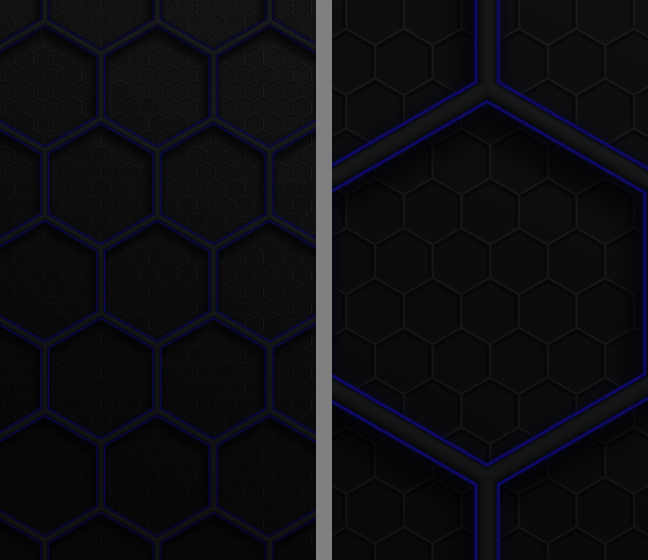
Left, the full canvas; right, a detail of the centre.
Write a WebGL 1 fragment shader that draws this pattern.

```glsl
precision highp float;
// Dark hexagonal frame with blue glowing rims over a fine embossed honeycomb.

uniform vec2 u_resolution;

// Lengths are fractions of the canvas width.
const float FRAME_PITCH = 0.3558;
const vec2  FRAME_SHIFT = vec2(-0.003, -0.0035);
const float FRAME_HALF = 0.0092;
const float RIM_OFFSET = 0.0118;
const float RIM_HALF = 0.0017;
const float MESH_PITCH = 0.0607;
const vec2  MESH_SHIFT = vec2(0.0, -0.033);
const float MESH_HALF = 0.0012;
const vec2  SHADOW_SHIFT = vec2(0.009, 0.020);
const float SHADOW_REACH = 0.042;

const vec3 FLOOR_LOW = vec3(0.026, 0.026, 0.027);
const vec3 FLOOR_HIGH = vec3(0.076, 0.077, 0.078);
const vec3 MESH_LIGHT = vec3(0.060, 0.062, 0.062);
const vec3 FRAME_DARK = vec3(0.030, 0.031, 0.034);
const vec3 FRAME_LIGHT = vec3(0.125, 0.130, 0.135);
const vec3 RIM_BLUE = vec3(0.050, 0.040, 0.390);
const vec3 GLOW_BLUE = vec3(0.008, 0.008, 0.075);
const vec2 LIGHT_DIR = vec2(0.45, 0.89);

// Offset from the centre of the nearest pointy-topped hexagon.
vec2 hexLocal(vec2 p, float pitch) {
  vec2 cell = pitch * vec2(1.0, 1.7320508);
  vec2 a = (fract(p / cell + 0.5) - 0.5) * cell;
  vec2 b = (fract(p / cell) - 0.5) * cell;
  return dot(a, a) < dot(b, b) ? a : b;
}

// xy: outward normal of the nearest wall, z: distance to that wall.
vec3 hexWall(vec2 p, float pitch) {
  vec2 q = hexLocal(p, pitch);
  vec2 side = vec2(q.x < 0.0 ? -1.0 : 1.0, q.y < 0.0 ? -1.0 : 1.0);
  vec2 upright = vec2(side.x, 0.0);
  vec2 slanted = side * vec2(0.5, 0.8660254);
  vec2 normal = dot(q, upright) > dot(q, slanted) ? upright : slanted;
  return vec3(normal, 0.5 * pitch - dot(q, normal));
}

// Antialiased coverage of a band of given half width.
float band(float d, float halfWidth, float blur) {
  return 1.0 - smoothstep(halfWidth - blur, halfWidth + blur, abs(d));
}

void main() {
  float pixel = 1.0 / u_resolution.x;
  vec2 uv = gl_FragCoord.xy / u_resolution;
  vec2 p = (gl_FragCoord.xy - 0.5 * u_resolution) * pixel;
  vec2 framePos = p - FRAME_SHIFT;
  vec3 frame = hexWall(framePos, FRAME_PITCH);
  vec3 mesh = hexWall(p - MESH_SHIFT, MESH_PITCH);

  // Broad light falling from the upper right.
  float light = smoothstep(0.1, 1.15, 0.85 * uv.y + 0.25 * uv.x);
  vec3 color = mix(FLOOR_LOW, FLOOR_HIGH, light);

  // Fine mesh: a lit ridge with a dark groove on its shaded side.
  float facing = dot(-mesh.xy, LIGHT_DIR);
  float groove = band(mesh.z - 2.2 * MESH_HALF, 1.6 * MESH_HALF, pixel);
  color *= 1.0 - 0.45 * groove * smoothstep(0.3, -0.6, facing);
  float ridge = band(mesh.z, MESH_HALF, 0.7 * pixel);
  color += MESH_LIGHT * ridge * mix(0.6, 1.0, light) * (0.8 + 0.25 * facing);

  // Shadow cast by the frame, plus darkening close to every wall.
  float caster = hexWall(framePos + SHADOW_SHIFT, FRAME_PITCH).z;
  float shadow = 1.0 - smoothstep(0.3 * FRAME_HALF, SHADOW_REACH, caster);
  float contact = 1.0 - smoothstep(FRAME_HALF, 0.027, frame.z);
  color *= (1.0 - 0.6 * shadow) * (1.0 - 0.4 * contact);

  // Blue rim and its faint spill, dimmer toward the ends of the canvas.
  float rimPower = 1.0 - 0.35 * smoothstep(0.2, 0.55, abs(uv.y - 0.5));
  float rim = band(frame.z - RIM_OFFSET, RIM_HALF, max(pixel, 0.0012));
  float spill = exp(-max(frame.z - RIM_OFFSET, 0.0) / 0.006);
  color += GLOW_BLUE * spill * rimPower;
  color = mix(color, RIM_BLUE * rimPower, rim);

  // Rounded frame bars.
  float across = clamp(frame.z / FRAME_HALF, 0.0, 1.0);
  float dome = sqrt(1.0 - across * across);
  float tilt = dot(-frame.xy, LIGHT_DIR) * across;
  float shade = clamp(dome * (0.62 + 0.35 * tilt), 0.0, 1.0);
  vec3 bar = mix(FRAME_DARK, FRAME_LIGHT, shade) * mix(0.75, 1.1, light);
  color = mix(color, bar, band(frame.z, FRAME_HALF, pixel));

  gl_FragColor = vec4(color, 1.0);
}
```
